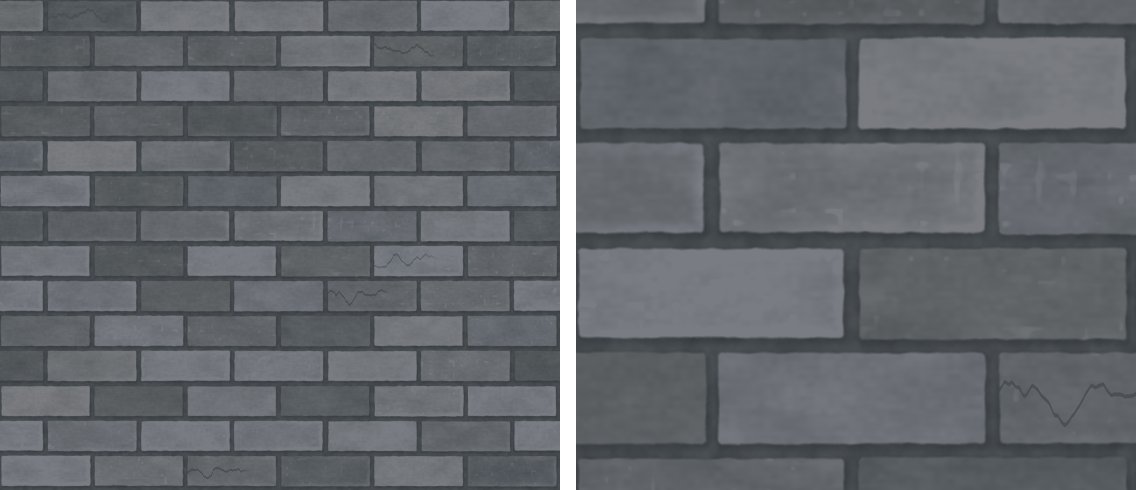
Left, the full canvas; right, a detail of the centre.
Reproduce this texture procedurally as a WebGL 1 fragment shader.

```glsl
precision highp float;
// Slate grey brick wall in running bond: 14 courses of 6 bricks, half-brick offset.
// Each brick is a rounded box with its own hashed tone, wear and edge scuffing,
// set into dark recessed mortar; brick numbers wrap so the wall tiles sideways.
uniform vec2 u_resolution;

const float COURSES = 14.0;
const float BRICKS = 6.0;
const float PITCH = 16.0 / BRICKS;             // brick pitch, in course heights
const vec2 HALF_SIZE = vec2(1.272, 0.435);     // half of one brick face
const vec3 LIGHT_SLATE = vec3(0.455, 0.467, 0.488);
const vec3 DARK_SLATE = vec3(0.318, 0.338, 0.350);
const vec3 MORTAR = vec3(0.272, 0.292, 0.306);
const vec3 SHADOW = vec3(0.212, 0.235, 0.250);

float hash(vec2 p) {
  vec3 q = fract(p.xyx * 0.1031);
  q += dot(q, q.yzx + 33.33);
  return fract((q.x + q.y) * q.z);
}

float noise(vec2 p) {
  vec2 i = floor(p);
  vec2 f = fract(p);
  f = f * f * (3.0 - 2.0 * f);
  return mix(mix(hash(i), hash(i + vec2(1.0, 0.0)), f.x),
             mix(hash(i + vec2(0.0, 1.0)), hash(i + vec2(1.0, 1.0)), f.x), f.y);
}

float fbm(vec2 p) {
  float sum = 0.0;
  float weight = 0.5;
  for (int i = 0; i < 4; i++) {
    sum += weight * noise(p);
    p = p * 2.1 + vec2(7.3, 3.1);
    weight *= 0.5;
  }
  return sum / 0.9375;
}

float roundedBox(vec2 p, vec2 halfSize, float radius) {
  vec2 d = abs(p) - halfSize + radius;
  return length(max(d, 0.0)) + min(max(d.x, d.y), 0.0) - radius;
}

// Wavy hairline fracture across part of a brick
float crack(vec2 p, vec2 seed, float soft) {
  float path = (fbm(vec2(p.x * 3.0, 0.0) + seed) - 0.5) * 0.7;
  float line = 1.0 - smoothstep(0.008, 0.018 + soft, abs(p.y - path));
  return line * (1.0 - smoothstep(0.2, 0.6, p.x));
}

// Face colour at local position p; edge is the signed distance to the outline
vec3 brickFace(vec2 p, vec2 id, float edge, float soft) {
  vec2 seed = id * vec2(17.0, 23.0) + 5.0;
  float blotch = fbm(p * vec2(1.6, 2.6) + seed) - 0.5;
  float grain = noise(p * 15.0 + seed) - 0.5;
  float streak = noise(p * vec2(5.0, 24.0) + seed) - 0.5;

  float tone = smoothstep(-0.1, 0.9, hash(id + 3.7));
  tone += blotch * 0.55 + grain * 0.17 + streak * 0.12;

  // Rubbed, paler rims on some bricks, strongest at the lower right
  float rim = smoothstep(-0.15, -0.02, edge);
  float side = 0.5 + 0.25 * p.x - 0.5 * p.y;
  tone += rim * clamp(side, 0.0, 1.0) * hash(id + 41.3) * 0.5;

  // Pale flecks and a rare crack
  float fleck = smoothstep(0.84, 0.96, noise(p * 9.0 + seed + 50.0));
  tone += fleck * 0.3 * step(0.5, hash(id + 11.9));
  tone -= crack(p, seed, soft) * 0.7 * step(0.95, hash(id + 29.1));

  vec3 color = mix(DARK_SLATE, LIGHT_SLATE, clamp(tone, -0.2, 1.15));
  float tint = hash(id + 63.5) - 0.5;
  return color + tint * vec3(-0.006, 0.0, 0.014);
}

// Recessed joint, darkest right under and beside each brick
vec3 mortarBed(vec2 wall, float shadowEdge) {
  float shade = 1.0 - smoothstep(-0.02, 0.07, shadowEdge);
  vec3 color = mix(MORTAR, SHADOW, shade * 0.65);
  return color + (fbm(wall * 7.0) - 0.5) * 0.07;
}

void main() {
  vec2 wall = gl_FragCoord.xy / u_resolution * vec2(16.0, COURSES);
  float pixel = COURSES / u_resolution.y;
  float soft = max(pixel * 0.8, 0.018);

  // Brick index and position relative to its centre
  float course = floor(wall.y);
  float x = (wall.x + 0.035) / PITCH + 0.5 * mod(course, 2.0);
  vec2 id = vec2(mod(floor(x), BRICKS), course);
  vec2 p = vec2((fract(x) - 0.5) * PITCH, fract(wall.y) - 0.542);

  // Slightly uneven placement, size and outline
  vec2 jitter = vec2(hash(id + 71.0), hash(id + 83.0)) - 0.5;
  vec2 local = p - jitter * vec2(0.025, 0.016);
  vec2 halfSize = HALF_SIZE - 0.012 * hash(id + 97.0);
  float rough = (fbm(p * 7.0 + id * 13.0) - 0.5) * 0.03;
  float edge = roundedBox(local, halfSize, 0.04) + rough;
  float shadowEdge = roundedBox(local + vec2(-0.01, 0.03), halfSize, 0.04);

  vec3 face = brickFace(local, id, edge, pixel);
  vec3 joint = mortarBed(wall, shadowEdge);
  float cover = 1.0 - smoothstep(-soft, soft, edge);
  gl_FragColor = vec4(mix(joint, face, cover), 1.0);
}
```
